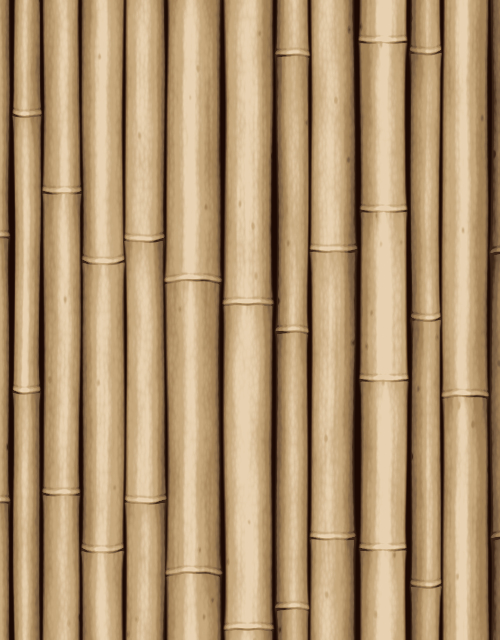
This texture is drawn by a Shadertoy shader. Its source:

```glsl
// A wall of upright bamboo poles in front of a dark gap. Each pole is a shaded
// cylinder with evenly spaced nodes; layered sines give the fibres and the
// sway, cellular noise gives the mottling and the specks.

float hash(vec2 p) {
    p = fract(p * vec2(0.1931, 0.3717));
    p += dot(p, p.yx + 23.45);
    return fract(p.x * p.y * 17.3);
}

// Distance to the nearest jittered cell point, and that cell's random value
vec2 cellular(vec2 p) {
    vec2 base = floor(p), best = vec2(9.0, 0.0);
    for (int j = -1; j <= 1; j++)
    for (int i = -1; i <= 1; i++) {
        vec2 id = base + vec2(i, j);
        vec2 point = id + vec2(hash(id + 50.0), hash(id + 91.7));
        float d = distance(p, point);
        if (d < best.x) best = vec2(d, hash(id + 17.3));
    }
    return best;
}

// Colour ramp from shaded rim to sunlit skin
vec3 bambooColor(float tone) {
    vec3 c = mix(vec3(0.24, 0.15, 0.09), vec3(0.48, 0.37, 0.26), smoothstep(0.0, 0.25, tone));
    c = mix(c, vec3(0.64, 0.51, 0.34), smoothstep(0.25, 0.48, tone));
    c = mix(c, vec3(0.78, 0.66, 0.49), smoothstep(0.48, 0.75, tone));
    return mix(c, vec3(0.91, 0.82, 0.69), smoothstep(0.75, 1.04, tone));
}

const int POLES = 13;

// Centre and half width of each pole
const vec2 shape[POLES] = vec2[](
    vec2(-0.08, 0.195), vec2(0.325, 0.16), vec2(0.74, 0.222), vec2(1.235, 0.25),
    vec2(1.745, 0.236), vec2(2.325, 0.325), vec2(2.98, 0.29), vec2(3.505, 0.193),
    vec2(4.0, 0.268), vec2(4.6, 0.277), vec2(5.105, 0.178), vec2(5.585, 0.275),
    vec2(6.1, 0.215));

// Height of the lowest node, node spacing and tone shift of each pole
const vec3 growth[POLES] = vec3[](
    vec3(1.65, 3.18, -0.08), vec3(2.96, 3.32, -0.08), vec3(1.74, 3.62, -0.02),
    vec3(1.05, 3.46, 0.03), vec3(1.64, 3.14, -0.03), vec3(0.81, 3.51, 0.0),
    vec3(0.13, 3.90, 0.07), vec3(0.38, 3.32, -0.08), vec3(1.21, 3.45, 0.0),
    vec3(1.08, 2.03, 0.09), vec3(0.63, 3.20, -0.1), vec3(2.93, 6.0, -0.03),
    vec3(1.23, 3.42, -0.25));

void mainImage(out vec4 fragColor, in vec2 fragCoord) {
    // The canvas is 7.68 units high and 6 units wide
    float unit = 7.68 / iResolution.y;
    vec2 p = fragCoord * unit;
    vec3 color = vec3(0.11, 0.035, 0.012);

    for (int i = 0; i < POLES; i++) {
        float seed = float(i) * 7.31 + 2.0;
        float rnd = hash(vec2(seed, 4.0)), rnd2 = hash(vec2(seed, 31.0));

        // Nearest node, and the internode this height belongs to
        float along = (p.y - growth[i].x) / growth[i].y;
        float nodeY = (along - round(along)) * growth[i].y;
        float segment = hash(vec2(floor(along) + 20.0, seed));

        // Swaying outline that flares at the nodes
        float sway = 0.007 * sin(p.y * 0.9 + seed) + 0.004 * sin(p.y * 2.3 + seed * 3.0);
        float halfWidth = shape[i].y + 0.006 * sin(p.y * 1.3 + seed * 2.0)
            + 0.02 * exp(-abs(nodeY) * 9.0);
        float x = p.x - shape[i].x - sway;
        float t = x / halfWidth;
        if (abs(t) > 1.3) continue;

        // Cylinder shading with a rounded, off-centre highlight
        float u = t - mix(-0.2, 0.2, rnd);
        float tone = 1.13 - 0.76 * sqrt(u * u + 0.025);
        tone -= 0.22 * smoothstep(0.84, 1.0, abs(t));
        tone += growth[i].z + 0.10 * (segment - 0.5);

        // Broad bands, fibres, mottling and a few specks
        tone += 0.05 * sin(x * 23.0 + seed * 3.0 + 0.5 * sin(p.y * 0.8 + seed));
        float fibre = sin(x * 57.0 + seed + 0.5 * sin(p.y * 1.2))
            + 0.7 * sin(x * 117.0 + seed * 2.0 + 0.7 * sin(p.y * 1.9 + seed));
        tone += 0.026 * fibre * (0.6 + 0.4 * sin(p.y * 1.1 + seed));
        tone += 0.12 * (0.5 - cellular(p * vec2(7.0, 1.3) + seed).x);
        tone += 0.08 * (0.5 - cellular(p * vec2(26.0, 11.0) + seed).x);
        vec2 speck = cellular(p * vec2(5.0, 2.6) + seed * 1.7);
        tone -= 0.2 * step(0.9, speck.y) * smoothstep(0.17, 0.0, speck.x);

        // Node: stain below, slim pale ridge above, dark crease between
        float d = nodeY - mix(-0.045, 0.05, rnd2) * t * t
            + 0.004 * sin(x * 23.0 + seed);
        float stain = exp(-abs(d) * 4.0) * smoothstep(0.02, -0.03, d);
        tone -= stain * (0.08 + 0.14 * segment + 0.05 * fibre);
        tone += 0.13 * exp(-pow((d - 0.035) / 0.022, 2.0));
        tone -= 0.13 * exp(-pow((d - 0.075) / 0.016, 2.0));
        float crease = smoothstep(0.012 + unit, 0.002, abs(d));
        tone -= crease * (0.42 + 0.18 * sin(x * 11.0 + seed));

        // Paint the pole over the gap, with a thin dark rim
        vec3 skin = bambooColor(tone);
        skin *= mix(vec3(1.0), vec3(0.7, 0.62, 0.56), smoothstep(0.92, 1.0, abs(t)));
        float cover = smoothstep(unit, -unit, abs(x) - halfWidth);
        color = mix(color, skin, cover);
    }
    fragColor = vec4(color, 1.0);
}
```
